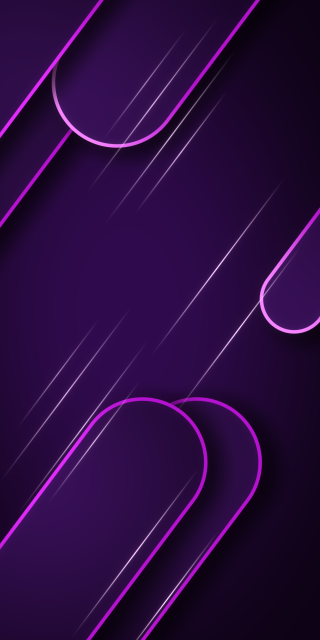
This background is drawn by a WebGL 2 fragment shader. Its source:

```glsl
#version 300 es
precision highp float;
// Dark violet backdrop with slanted neon-rimmed capsules, soft shadows and thin light streaks.

uniform vec2 u_resolution;
out vec4 fragColor;

const vec2 SLANT = vec2(0.6, 0.8);     // shared direction of every band and streak
const vec2 ACROSS = vec2(0.8, -0.6);   // perpendicular to the slant
const vec2 DROP = vec2(0.035, -0.015); // shadow offset
const vec3 MAGENTA = vec3(0.71, 0.07, 0.81);
const vec3 VIVID = vec3(0.88, 0.17, 0.98);
const vec3 PINK = vec3(0.97, 0.52, 1.0);

// Capsule with one round end at c, endless along dir
float capsule(vec2 p, vec2 c, vec2 dir, float r) {
  vec2 q = p - c;
  return length(q - dir * max(dot(q, dir), 0.0)) - r;
}

// Everything on the upper left of a slanted line
float band(vec2 p, float edge) {
  return dot(p, ACROSS) - edge;
}

// Shadow, graded fill and glowing rim of one shape
void layer(inout vec3 col, vec2 p, float d, float shadowD, vec2 lit, vec3 glow, float fillLight) {
  float px = 1.0 / u_resolution.x;
  col *= 1.0 - 0.72 * (1.0 - smoothstep(-0.04, 0.075, shadowD));

  float away = length(p - lit);
  vec3 fill = mix(vec3(0.215, 0.06, 0.335), vec3(0.08, 0.015, 0.13), smoothstep(0.0, 0.85, away));
  col = mix(col, fill * fillLight, 1.0 - smoothstep(-px, px, d));

  vec3 rim = mix(glow, MAGENTA, smoothstep(0.08, 0.4, away));
  float line = abs(d) - 0.0055;
  col += rim * 0.06 * exp(-max(line, 0.0) * 90.0);
  col = mix(col, rim, 1.0 - smoothstep(-0.7 * px, 0.7 * px, line));
}

// Thin light streak that fades toward both tips; s = centre and half length
float streak(vec2 p, vec3 s) {
  vec2 q = p - s.xy;
  float along = clamp(abs(dot(q, SLANT)) / s.z, 0.0, 1.0);
  float side = abs(dot(q, ACROSS));
  float width = max(0.0022, 0.6 / u_resolution.x);
  float core = exp(-side * side / (width * width));
  return pow(1.0 - along, 1.2) * (core + 0.12 * exp(-side * 130.0));
}

void main() {
  vec2 p = gl_FragCoord.xy / u_resolution.x;
  vec2 s = p - DROP;

  // Backdrop: violet centre sinking to near black
  float away = length((p - vec2(0.4, 1.03)) * vec2(1.0, 0.62));
  vec3 col = mix(vec3(0.185, 0.04, 0.3), vec3(0.055, 0.01, 0.085), smoothstep(0.1, 0.85, away));

  // Upper left: wide band, capsule, then the corner band on top
  layer(col, p, band(p, -0.778), band(s, -0.778), vec2(0.1, 1.45), MAGENTA, 0.75);
  vec2 c = vec2(0.365, 1.742);
  layer(col, p, capsule(p, c, SLANT, 0.198), capsule(s, c, SLANT, 0.198),
        vec2(0.23, 1.63), PINK, 1.0);
  layer(col, p, band(p, -0.946), band(s, -0.946), vec2(0.08, 1.7), VIVID, 0.85);

  // Right: small capsule
  c = vec2(0.919, 1.065);
  layer(col, p, capsule(p, c, SLANT, 0.102), capsule(s, c, SLANT, 0.102),
        vec2(0.84, 1.01), PINK, 1.0);

  // Bottom: two overlapping capsules, rear one first
  for (int i = 1; i >= 0; i--) {
    c = vec2(0.445 + 0.17 * float(i), 0.555);
    layer(col, p, capsule(p, c, -SLANT, 0.198), capsule(s, c, -SLANT, 0.198),
          c - vec2(0.3, 0.05) * float(1 - i), i == 0 ? VIVID : MAGENTA, 1.0 - 0.15 * float(i));
  }

  // Streaks: one cluster drawn twice, plus four loose ones
  vec3 cluster[4] = vec3[4](vec3(0.452, 1.736, 0.22), vec3(0.477, 1.672, 0.346),
                            vec3(0.531, 1.570, 0.344), vec3(0.565, 1.523, 0.242));
  vec3 loose[4] = vec3[4](vec3(0.680, 1.164, 0.35), vec3(0.742, 0.966, 0.335),
                          vec3(0.422, 0.271, 0.333), vec3(0.521, 0.125, 0.27));
  float light = 0.0;
  for (int i = 0; i < 4; i++) {
    float strength = i == 0 ? 0.55 : 0.8;
    light += strength * streak(p, cluster[i]);
    light += strength * streak(p - vec2(-0.271, -0.904), cluster[i]);
    light += streak(p, loose[i]);
  }
  col = mix(col, vec3(0.97, 0.78, 1.0), clamp(light, 0.0, 1.0));

  fragColor = vec4(col, 1.0);
}
```
